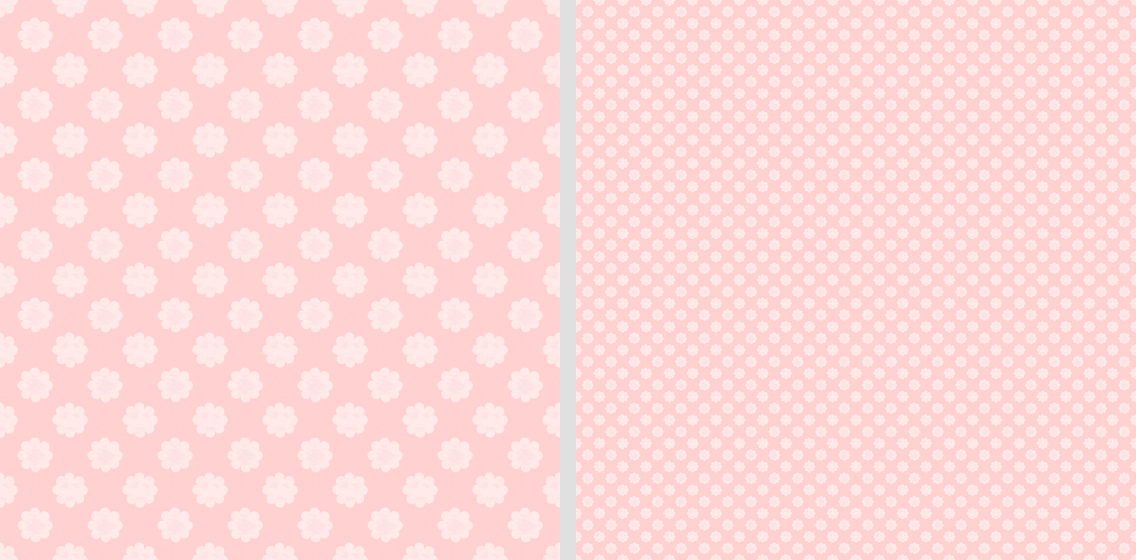
Left: one tile. Right: repeated 3 by 3.
Give the GLSL for this pattern, as a Shadertoy shader.

```glsl
const float REPEATS = 8.0;
const float PETALS = 8.0;
const float PETAL_RING = 0.179;
const float PETAL_RADIUS = 0.073;
const float PETAL_JITTER = 0.006;
const float CORE_RADIUS = 0.17;
const float GRAIN = 0.008;
const vec3 GROUND = vec3(1.0, 0.818, 0.816);
const vec3 PETAL = vec3(1.0, 0.918, 0.912);
const vec3 BLUSH = vec3(0.992, 0.885, 0.892);
const float TAU = 6.2831853;

float hash(vec2 p) {
    return fract(sin(dot(p, vec2(127.1, 311.7))) * 43758.5453);
}

// Value noise whose lattice wraps once per repeat
float wrapNoise(vec2 p, vec2 cells) {
    p *= cells;
    vec2 i = floor(p);
    vec2 f = fract(p);
    f = f * f * (3.0 - 2.0 * f);
    vec2 lo = mod(i, cells);
    vec2 hi = mod(i + 1.0, cells);
    return mix(mix(hash(lo), hash(vec2(hi.x, lo.y)), f.x),
               mix(hash(vec2(lo.x, hi.y)), hash(hi), f.x), f.y);
}

// Signed distance to a ring of round petals around a filled core
float flowerDistance(vec2 p, float variant) {
    float d = length(p) - CORE_RADIUS;
    for (float k = 0.0; k < PETALS; k++) {
        float wobble = hash(vec2(k, variant + 3.0)) - 0.5;
        float angle = TAU * k / PETALS + 0.12 * wobble;
        float radius = PETAL_RADIUS + PETAL_JITTER * wobble;
        vec2 center = PETAL_RING * vec2(sin(angle), cos(angle));
        d = min(d, length(p - center) - radius);
    }
    return d;
}

void mainImage(out vec4 fragColor, in vec2 fragCoord) {
    vec2 p = REPEATS * fragCoord / iResolution.xy;
    float pixel = REPEATS / min(iResolution.x, iResolution.y);

    // Nearest flower of the two interleaved grids
    vec2 corner = p - floor(p + 0.5);
    vec2 middle = fract(p) - 0.5;
    float variant = step(dot(middle, middle), dot(corner, corner));
    vec2 q = mix(corner, middle, variant);

    // Slightly rough cut edge
    float rough = wrapNoise(p, vec2(36.0)) - 0.5;
    float d = flowerDistance(q, variant) + 0.006 * rough;
    float flower = 1.0 - smoothstep(-0.75 * pixel, 0.75 * pixel, d);

    // Mottled blush towards the heart, with dry horizontal strokes
    float mottle = 0.6 * wrapNoise(p, vec2(12.0, 15.0))
                 + 0.4 * wrapNoise(p, vec2(18.0, 44.0));
    float heart = 1.0 - smoothstep(0.09, 0.2, length(q));
    float blush = heart * smoothstep(0.36, 0.62, mottle);
    vec3 paint = mix(PETAL, BLUSH, blush);

    // Small worn specks
    float speck = smoothstep(0.8, 0.95, wrapNoise(p + 0.37, vec2(30.0)));
    paint = mix(paint, GROUND, 0.16 * speck);

    // Faint cloth grain over everything
    vec3 color = mix(GROUND, paint, flower);
    color += GRAIN * (wrapNoise(p, vec2(28.0)) - 0.5);
    fragColor = vec4(clamp(color, 0.0, 1.0), 1.0);
}
```
